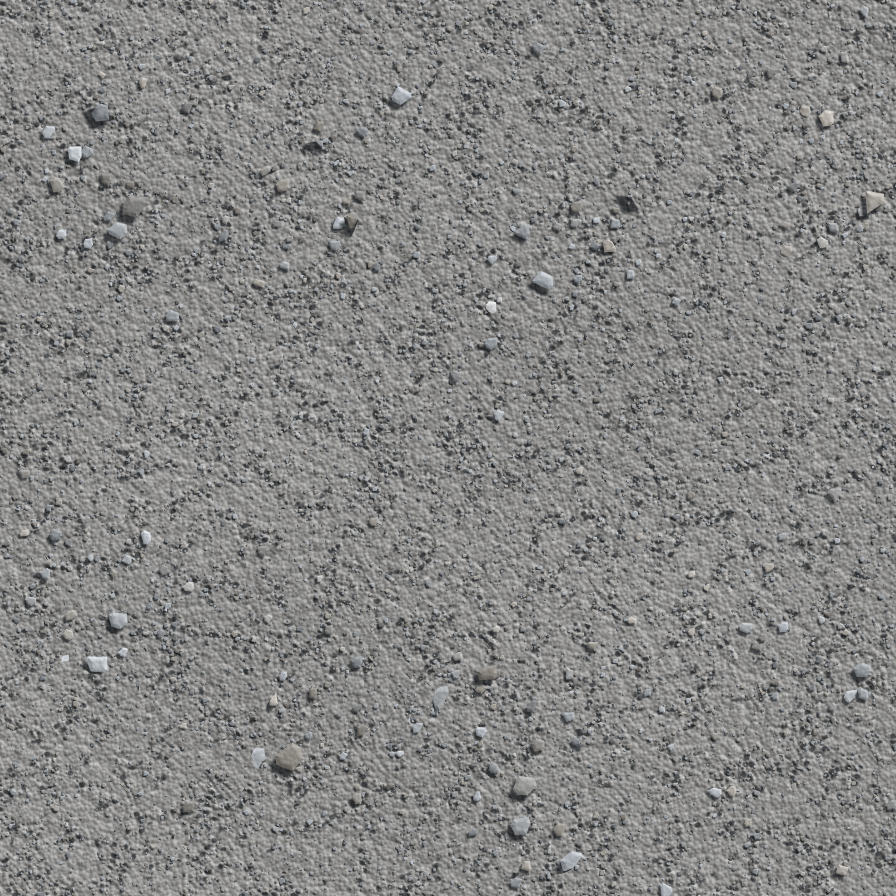
This texture is drawn by a Shadertoy shader. Its source:

```glsl
// Dry grey gravel ground: matte soil, clumps of dark grit and scattered angular stones.

const float TAU = 6.28318;
const vec2 LIGHT = vec2(0.6, 0.8);
const vec3 SOIL = vec3(0.562, 0.560, 0.555);
const vec3 SHADOW = vec3(0.13, 0.14, 0.15);
const vec3 COOL_STONE = vec3(0.61, 0.63, 0.65);
const vec3 WARM_STONE = vec3(0.61, 0.595, 0.57);

vec2 hash2(vec2 p) {
    vec3 q = fract(p.xyx * vec3(0.1031, 0.1030, 0.0973));
    q += dot(q, q.yzx + 33.33);
    return fract((q.xx + q.yz) * q.zy);
}

// Distance to the nearest random feature point
float cellular(vec2 p) {
    vec2 cell = floor(p), f = p - cell;
    float nearest = 4.0;
    for (int y = -1; y <= 1; y++)
    for (int x = -1; x <= 1; x++) {
        vec2 o = vec2(x, y);
        vec2 r = o + hash2(cell + o) - f;
        nearest = min(nearest, dot(r, r));
    }
    return sqrt(nearest);
}

// Bends the plane so cell patterns lose their regularity
vec2 warp(vec2 p, float amount) {
    return p + amount * (sin(p.yx * vec2(37.0, 43.0) + 1.3)
                       + 0.5 * sin(p.yx * vec2(91.0, 83.0) + p * 57.0));
}

// Side-lit bumps of one size on a turned grid, about zero on average
float bumps(vec2 p, float cells, float turn) {
    float c = cos(turn), s = sin(turn);
    mat2 rotation = mat2(c, s, -s, c);
    p = rotation * p * cells + 60.0;
    return cellular(p + rotation * LIGHT * 0.5) - cellular(p);
}

// Irregular polygon: x = signed distance, y = light on the nearest side
vec2 stoneShape(vec2 p, float radius, vec2 seed) {
    vec2 nearest = vec2(-9.0, 0.0);
    for (int i = 0; i < 6; i++) {
        vec2 r = hash2(seed + float(i) * 7.3);
        float angle = (float(i) + 0.7 * r.x) * TAU / 6.0;
        vec2 normal = vec2(cos(angle), sin(angle));
        float d = dot(p, normal) - radius * mix(0.55, 1.0, r.y);
        if (d > nearest.x) nearest = vec2(d, dot(normal, LIGHT));
    }
    return nearest;
}

float coverage(float d, float softness) {
    return clamp(0.5 - d / softness, 0.0, 1.0);
}

// Lays one layer of stones with their shadows over the ground colour
vec3 layStones(vec3 ground, vec2 uv, float cells, float density,
               vec2 sizes, float brightness, float shade) {
    vec2 p = uv * cells, cell = floor(p);
    float pixel = cells / iResolution.y;
    for (int y = -1; y <= 1; y++)
    for (int x = -1; x <= 1; x++) {
        vec2 id = cell + vec2(x, y);
        vec2 seed = id + cells * 3.0;
        vec2 pick = hash2(seed), look = hash2(seed + 51.7);
        float presence = smoothstep(0.0, 0.06, density - pick.x);
        if (presence <= 0.0) continue;

        float radius = presence * mix(sizes.x, sizes.y, pick.y * pick.y);
        vec2 q = p - id - mix(vec2(0.15), vec2(0.85), hash2(seed + 19.1));
        float shadowEdge = stoneShape(q + LIGHT * radius * 0.65, radius, seed).x;
        ground = mix(ground, SHADOW, shade * coverage(shadowEdge, pixel + radius * 0.2));

        vec2 stone = stoneShape(q, radius, seed);
        float bevel = smoothstep(-0.5 * radius, -0.1 * radius, stone.x);
        vec3 tint = mix(COOL_STONE, WARM_STONE, smoothstep(0.3, 0.9, look.x));
        tint *= brightness * mix(0.78, 1.18, look.y);
        tint += 0.17 * stone.y * bevel;
        ground = mix(ground, tint, coverage(stone.x, pixel));
    }
    return ground;
}

void mainImage(out vec4 fragColor, in vec2 fragCoord) {
    vec2 uv = fragCoord / iResolution.y;
    vec2 bent = warp(uv, 0.004);

    // Where loose grit and larger stones gather
    float patches = 0.45 * cellular(bent * 21.0) + 0.55 * cellular(bent * 52.0 + 7.0);
    float clump = smoothstep(0.25, 0.68, patches);
    float cluster = smoothstep(0.36, 0.12, cellular(uv * 3.0 + 4.4));

    // Matte soil with layered relief
    float relief = 0.08 * bumps(bent, 58.0, 0.4) + 0.16 * bumps(bent, 118.0, 1.0)
                 + 0.21 * bumps(uv, 215.0, 0.7);
    float drift = 0.008 * (sin(uv.x * 9.0 + 2.0 * sin(uv.y * 7.0)) + sin(uv.y * 13.0 + uv.x * 5.0));
    vec3 color = SOIL + drift - 0.02 * clump + relief * mix(0.65, 1.1, clump);

    // Small dark hollows
    float hollow = smoothstep(0.34, 0.14, cellular(bent * vec2(72.0, 88.0) + 3.0));
    color = mix(color, SHADOW, 0.7 * hollow * smoothstep(0.35, 0.85, clump));

    // Grit, crumbs, pebbles, then clustered stones
    color = layStones(color, uv, 180.0, mix(0.12, 0.50, clump), vec2(0.22, 0.50), 0.93, 0.85);
    color = layStones(color, uv, 100.0, mix(0.06, 0.38, clump), vec2(0.15, 0.42), 0.93, 0.90);
    color = layStones(color, uv, 46.0, 0.10 + 0.28 * cluster, vec2(0.12, 0.38), 1.00, 0.75);
    color = layStones(color, uv, 21.0, 0.04 + 0.44 * cluster, vec2(0.14, 0.40), 1.05, 0.80);

    // Fine dust over everything
    color += 0.35 * relief;
    fragColor = vec4(clamp(color, 0.0, 1.0), 1.0);
}
```
